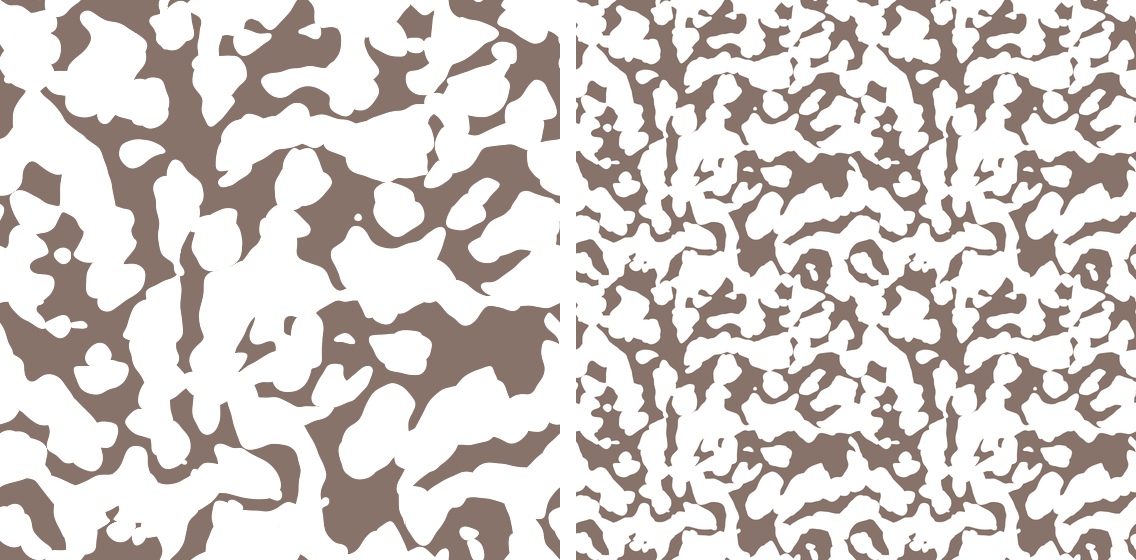
Left: one tile. Right: repeated 2 by 2.
Give the GLSL for this pattern, as a WebGL 1 fragment shader.

```glsl
precision highp float;
// Irregular brown patches, worms and rings on a white ground, tiling on all sides.
// Folded (absolute) gradient noise forms worms with pointed tips; a signed layer
// pinches and swells them into rounded patches. Every layer wraps.

uniform vec2 u_resolution;

const vec3 GROUND = vec3(1.0);
const vec3 PATCH = vec3(0.53, 0.45, 0.41);

const float BASE_CELLS = 8.0;     // whole repeats per canvas, so every layer wraps
const float SWELL_CELLS = 11.0;
const float BREAK_CELLS = 15.0;
const float DETAIL_CELLS = 31.0;
const float SWELL_WEIGHT = 0.3;   // varies the thickness, rounds the ends
const float BREAK_WEIGHT = 0.38;  // cuts the worms into pieces and shapes their tips
const float DETAIL_WEIGHT = 0.06; // small wobble of the outlines
const float PATCH_LEVEL = 0.2;    // higher covers more of the ground
const float LATTICE_LIFT = 0.25;  // random height at lattice points, hides the grid
const float EDGE_PIXELS = 1.2;    // width of the smoothed edge

// Three random values in 0..1 per lattice point
vec3 hash3(vec2 cell, float seed) {
  vec3 q = fract(vec3(cell.xyx + seed) * vec3(0.1031, 0.1030, 0.0973));
  q += dot(q, q.yxz + 33.33);
  return fract((q.xxy + q.yzz) * q.zyx);
}

// Contribution of one lattice corner: a random slope plus a random height
float corner(vec2 cell, vec2 offset, float cells, float seed) {
  vec3 h = hash3(mod(cell, cells), seed) * 2.0 - 1.0;
  return dot(normalize(h.xy + 0.0001), offset) + LATTICE_LIFT * h.z;
}

// Gradient noise that repeats after a whole number of cells
float wrapNoise(vec2 p, float cells, float seed) {
  vec2 q = p * cells + fract(seed * vec2(0.37, 0.73));
  vec2 cell = floor(q);
  vec2 f = q - cell;
  vec2 w = f * f * f * (f * (f * 6.0 - 15.0) + 10.0);
  vec2 e = vec2(1.0, 0.0);
  float low = mix(corner(cell, f, cells, seed),
                  corner(cell + e.xy, f - e.xy, cells, seed), w.x);
  float high = mix(corner(cell + e.yx, f - e.yx, cells, seed),
                   corner(cell + e.xx, f - e.xx, cells, seed), w.x);
  return mix(low, high, w.y);
}

// Positive inside a patch, negative on the ground
float patchField(vec2 p) {
  float folds = abs(wrapNoise(p, BASE_CELLS, 17.0));
  folds += SWELL_WEIGHT * wrapNoise(p, SWELL_CELLS, 29.0);
  folds += BREAK_WEIGHT * abs(wrapNoise(p, BREAK_CELLS, 43.0));
  folds += DETAIL_WEIGHT * wrapNoise(p, DETAIL_CELLS, 71.0);
  return PATCH_LEVEL - folds;
}

void main() {
  vec2 p = gl_FragCoord.xy / u_resolution;
  vec2 texel = 1.0 / u_resolution;

  // Dividing by the local slope turns the field into a distance in pixels
  float field = patchField(p);
  vec2 slope = vec2(patchField(p + vec2(texel.x, 0.0)),
                    patchField(p + vec2(0.0, texel.y))) - field;
  float distancePixels = field / max(length(slope), 0.00001);

  float cover = smoothstep(-0.5 * EDGE_PIXELS, 0.5 * EDGE_PIXELS, distancePixels);
  gl_FragColor = vec4(mix(GROUND, PATCH, cover), 1.0);
}
```
